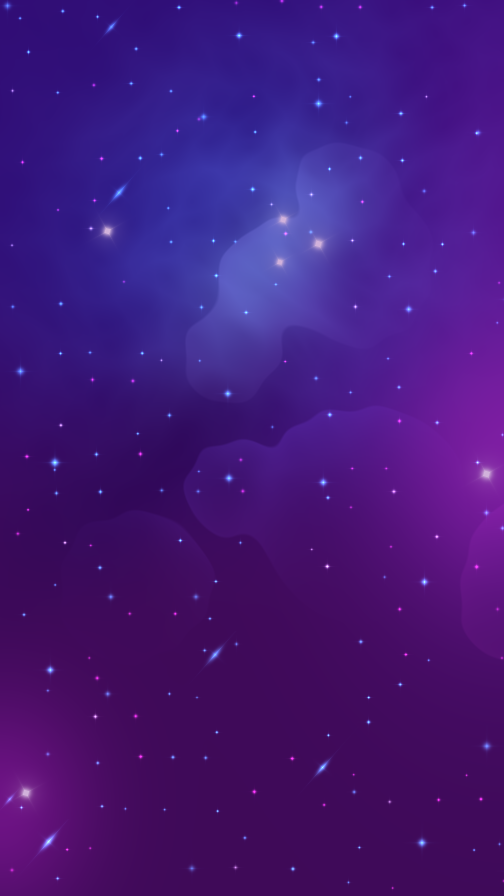
This background is drawn by a WebGL 1 fragment shader. Its source:

```glsl
precision highp float;

uniform vec2 u_resolution;

const float ASPECT = 0.5625;
const float EDGE = 0.0016;
const float TEXTURE_GAIN = 0.20;

const vec3 BASE_LOW = vec3(0.245, 0.038, 0.345);
const vec3 BASE_HIGH = vec3(0.19, 0.05, 0.46);
const vec3 SHADOW = vec3(0.17, 0.025, 0.33);
const vec3 VIOLET = vec3(0.36, 0.08, 0.57);
const vec3 BLUE = vec3(0.21, 0.20, 0.65);
const vec3 INDIGO = vec3(0.29, 0.17, 0.63);
const vec3 PALE_BLUE = vec3(0.36, 0.43, 0.78);
const vec3 MAGENTA = vec3(0.54, 0.13, 0.67);
const vec3 PLUM = vec3(0.46, 0.08, 0.55);
const vec3 STAR_WHITE = vec3(0.82, 0.70, 0.86);
const vec3 STAR_CYAN = vec3(0.28, 0.68, 0.95);
const vec3 STAR_PINK = vec3(0.78, 0.18, 0.68);

const vec2 CORE = vec2(0.328, 0.730);
const vec2 RIGHT_HEART = vec2(0.543, 0.471);
const vec2 LEFT_HEART = vec2(0.029, 0.115);
const vec2 LONE_STAR = vec2(0.120, 0.742);

vec2 hash2(vec2 p) {
  return fract(sin(vec2(dot(p, vec2(127.1, 311.7)), dot(p, vec2(269.5, 183.3)))) * 43758.5);
}

vec2 rotate(vec2 p, float angle) {
  float c = cos(angle), s = sin(angle);
  return vec2(c * p.x + s * p.y, c * p.y - s * p.x);
}

float cellular(vec2 p) {
  vec2 cell = floor(p);
  float nearest = 2.0;
  for (int y = -1; y <= 1; y++) {
    for (int x = -1; x <= 1; x++) {
      vec2 id = cell + vec2(float(x), float(y));
      nearest = min(nearest, distance(p, id + hash2(id)));
    }
  }
  return nearest;
}

vec2 ripple(vec2 p) {
  return 0.004 * sin(p.yx * 47.0 + vec2(0.4, 2.1)) + 0.002 * sin(p.yx * 113.0 + p * 60.0);
}

float glow(vec2 p, vec2 center, vec2 radius, float angle) {
  vec2 d = rotate(p - center, angle) / radius;
  return exp(-dot(d, d));
}

float circle(vec2 p, vec2 center, float radius) {
  return length(p - center) - radius;
}

float smoothUnion(float a, float b) {
  float k = 0.025;
  float h = max(k - abs(a - b), 0.0) / k;
  return min(a, b) - h * h * k * 0.25;
}

// Bright at the outline, fading towards the inside
float cloudRim(float dist, float depth) {
  return smoothstep(EDGE, -EDGE, dist) * exp(min(dist, 0.0) / depth);
}

float star(vec2 d, float size) {
  vec2 a = abs(d) / size;
  float rays = exp(-a.x * 0.9 - a.y * 5.0) + exp(-a.y * 0.9 - a.x * 5.0);
  return exp(-dot(a, a) * 1.2) + 0.55 * rays;
}

float brightStar(vec2 d, float size) {
  return star(rotate(d, 0.5), size) + 0.16 * exp(-dot(d, d) / (size * size * 9.0));
}

// One jittered star per occupied cell; some large ones become slanted streaks
vec3 starField(vec2 p, float cellSize, float size, float density, float seed) {
  vec2 id = floor(p / cellSize);
  vec2 place = hash2(id + seed);
  vec2 kind = hash2(id + seed + 37.0);
  vec2 d = p - (id + 0.2 + 0.6 * place) * cellSize;
  float large = step(0.06, cellSize);
  float streak = large * step(0.84, kind.y);
  d = mix(d, rotate(d, 0.85) * vec2(0.4, 1.3), streak);
  vec3 tint = mix(STAR_CYAN, STAR_PINK, step(0.62, kind.y) * (1.0 - large));
  tint = mix(tint, STAR_WHITE, step(0.86, kind.y) * (1.0 - large));
  float power = mix(0.35, 0.9, place.x) * step(kind.x, density);
  return tint * power * star(d, size * mix(0.75, 1.25, place.y));
}

void main() {
  vec2 p = gl_FragCoord.xy / u_resolution * vec2(ASPECT, 1.0);
  vec2 w = p + ripple(p);
  vec2 drift = w + 0.025 * sin(w.yx * 19.0);
  float mottling = 0.65 * cellular(drift * 9.0) + 0.35 * cellular(drift * 23.0) - 0.45;

  // Broad colour
  vec3 color = mix(BASE_LOW, BASE_HIGH, smoothstep(0.30, 0.78, p.y));
  color = mix(color, VIOLET, 0.85 * glow(p, vec2(0.57, 0.68), vec2(0.20, 0.36), 0.0));
  color = mix(color, BLUE, 0.85 * glow(p, vec2(0.24, 0.77), vec2(0.21, 0.15), 0.75));
  color = mix(color, INDIGO, 0.65 * glow(p, vec2(0.40, 0.63), vec2(0.17, 0.11), 0.7));
  color = mix(color, SHADOW, 0.65 * glow(w, vec2(0.17, 0.48), vec2(0.21, 0.075), 0.66));
  color = mix(color, PALE_BLUE, 0.72 * glow(w, vec2(0.302, 0.712), vec2(0.13, 0.065), 0.9));
  color = mix(color, MAGENTA, 0.80 * glow(p, vec2(0.575, 0.49), vec2(0.13, 0.15), 0.0));
  color = mix(color, PLUM, 0.85 * glow(p, vec2(0.0, 0.10), vec2(0.10, 0.12), 0.0));
  float haze = glow(p, vec2(0.30, 0.76), vec2(0.28, 0.20), 0.7);
  color += TEXTURE_GAIN * mottling * haze * vec3(0.45, 0.65, 0.8);

  // Layered cloud banks
  float upper = smoothUnion(circle(w, vec2(0.388, 0.786), 0.057), circle(w, vec2(0.306, 0.692), 0.060));
  upper = smoothUnion(upper, circle(w, vec2(0.258, 0.607), 0.054));
  upper = smoothUnion(upper, circle(w, vec2(0.400, 0.700), 0.085));
  float upperFade = glow(p, vec2(0.28, 0.71), vec2(0.17, 0.12), 0.9);
  color += 0.9 * upperFade * cloudRim(upper, 0.07) * vec3(0.08, 0.075, 0.09);

  float lower = smoothUnion(circle(w, vec2(0.260, 0.458), 0.053), circle(w, vec2(0.404, 0.427), 0.120));
  lower = smoothUnion(lower, circle(w, vec2(0.150, 0.345), 0.085));
  float lowerFade = glow(p, vec2(0.29, 0.50), vec2(0.17, 0.11), 0.6);
  color += lowerFade * cloudRim(lower, 0.045) * vec3(0.06, 0.045, 0.11);

  float side = circle(w, vec2(0.612, 0.349), 0.100);
  color += 0.05 * cloudRim(side, 0.04) * vec3(0.9, 0.3, 0.8);

  // Scattered stars
  color += starField(p, 0.042, 0.0017, 0.55, 3.0);
  color += starField(p + 0.019, 0.105, 0.0034, 0.50, 11.0);

  // Bright stars: a triangle in the core, one in each warm glow, one alone
  float bright = brightStar(p - RIGHT_HEART, 0.0065) + brightStar(p - LEFT_HEART, 0.006);
  bright += brightStar(p - LONE_STAR, 0.0058);
  for (int i = 0; i < 3; i++) {
    float angle = 2.0944 * float(i) - 0.08;
    vec2 offset = 0.0275 * vec2(cos(angle), sin(angle));
    bright += brightStar(p - CORE - offset, 0.0062 - 0.0007 * float(i));
  }
  color = mix(color, STAR_WHITE, min(bright * 0.85, 1.0));

  gl_FragColor = vec4(clamp(color, 0.0, 1.0), 1.0);
}
```
